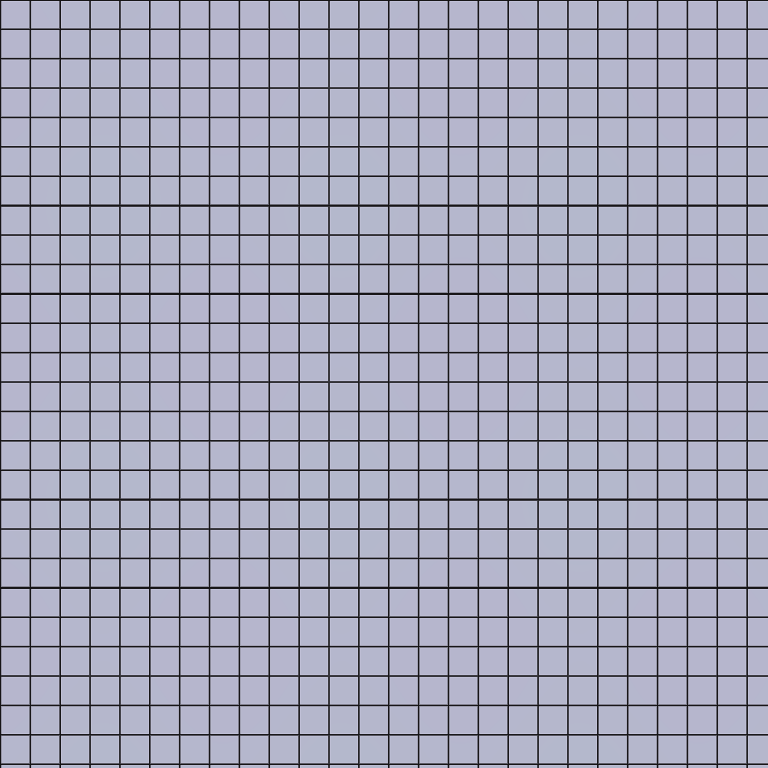
A three.js fragment shader for this pattern:

```glsl
varying vec2 vUv;

const float TAU = 6.2831853;
const vec2 PITCH = vec2(0.03889, 0.03828);
const vec2 FIRST_LINE = vec2(0.0006, -0.0002);
const float THIN = 0.0021;
const float HEAVY = 0.0030;
const float RIM = 0.0012;

const vec3 LILAC = vec3(0.715, 0.712, 0.804);
const vec3 BLUE_GREY = vec3(0.706, 0.722, 0.800);
const vec3 PALE_RIM = vec3(0.765, 0.765, 0.855);
const vec3 INK = vec3(0.085, 0.080, 0.085);

// Antialiased coverage of a band centred on zero distance
float band(float dist, float width, float pixel) {
  return clamp((0.5 * width - dist) / pixel + 0.5, 0.0, 1.0);
}

// Index of the nearest grid line
float nearestLine(float x, float first, float pitch) {
  return floor((x - first) / pitch + 0.5);
}

// Two heavier lines in every ten rows
float rowWidth(float row) {
  float k = mod(row + 0.5, 10.0);
  float heavy = max(1.0 - step(1.0, k), step(7.0, k) - step(8.0, k));
  return mix(THIN, HEAVY, heavy);
}

// Broad, faint shift of hue across the sheet
vec3 paperColor(vec2 p) {
  float across = cos(TAU * (p.x - 0.60) / 0.31);
  float down = cos(TAU * (p.y - 0.46) / 0.383);
  return mix(BLUE_GREY, LILAC, 0.5 + 0.25 * (across + down));
}

void main() {
  vec2 p = vec2(vUv.x, 1.0 - vUv.y);
  vec2 pixel = max(fwidth(vUv), vec2(0.00001));

  // Distance to the closest column and row lines
  float column = nearestLine(p.x, FIRST_LINE.x, PITCH.x);
  float row = nearestLine(p.y, FIRST_LINE.y, PITCH.y);
  vec2 dist = abs(p - FIRST_LINE - vec2(column, row) * PITCH);
  float rowInk = rowWidth(row);

  // Pale rims beneath dark lines
  float rim = max(band(dist.x, THIN + 2.0 * RIM, pixel.x),
                  band(dist.y, rowInk + 2.0 * RIM, pixel.y));
  float ink = max(band(dist.x, THIN, pixel.x),
                  band(dist.y, rowInk, pixel.y));

  vec3 color = mix(paperColor(p), PALE_RIM, rim);
  color = mix(color, INK, ink);
  gl_FragColor = vec4(color, 1.0);
}
```
